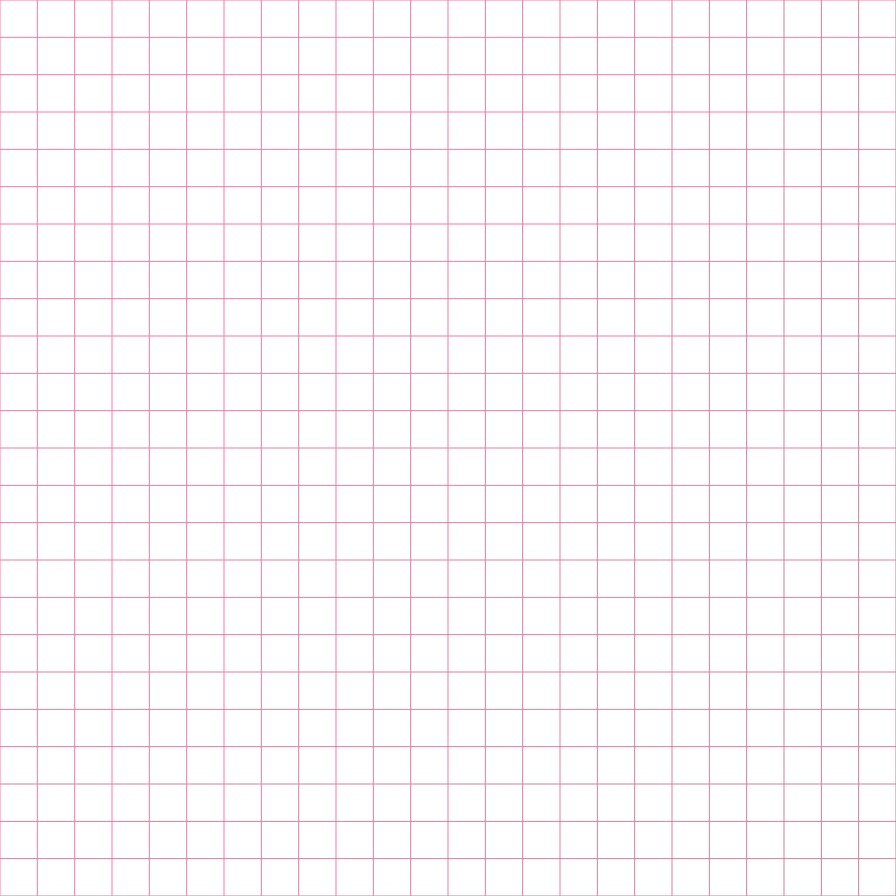
Give the GLSL for this pattern, as a WebGL 2 fragment shader.

```glsl
#version 300 es
precision highp float;
// Fine ruled grid on white paper: hairlines centred on every cell boundary.
// Each line has one flat ink, fading from pink (left, top) to dusty mauve
// (right, bottom); edges are smoothed by exact box-filter coverage.

#define CELLS 24.0
#define LINE_WIDTH 0.001
#define FADE_CURVE 1.4
#define PAPER vec3(1.0)
#define INK_START vec3(0.995, 0.42, 0.63)
#define INK_END vec3(0.75, 0.45, 0.57)

uniform vec2 u_resolution;
out vec4 fragColor;

// Share of each pixel axis covered by the line at the given centre.
vec2 lineCoverage(vec2 position, vec2 centre, vec2 pixel) {
    vec2 low = max(position - 0.5 * pixel, centre - 0.5 * LINE_WIDTH);
    vec2 high = min(position + 0.5 * pixel, centre + 0.5 * LINE_WIDTH);
    return clamp((high - low) / pixel, 0.0, 1.0);
}

// Ink of a line from its place in the sequence, 0 to 1.
vec3 lineInk(float place) {
    return mix(INK_START, INK_END, pow(clamp(place, 0.0, 1.0), FADE_CURVE));
}

void main() {
    // Canvas units, with y running down so both fades start at zero.
    vec2 pixel = 1.0 / u_resolution;
    vec2 position = gl_FragCoord.xy * pixel;
    position.y = 1.0 - position.y;

    // Nearest vertical (x) and horizontal (y) grid line.
    vec2 nearestLine = floor(position * CELLS + 0.5) / CELLS;
    vec2 coverage = lineCoverage(position, nearestLine, pixel);

    // Rule the horizontals, then the verticals.
    vec3 color = mix(PAPER, lineInk(nearestLine.y), coverage.y);
    color = mix(color, lineInk(nearestLine.x), coverage.x);
    fragColor = vec4(color, 1.0);
}
```
